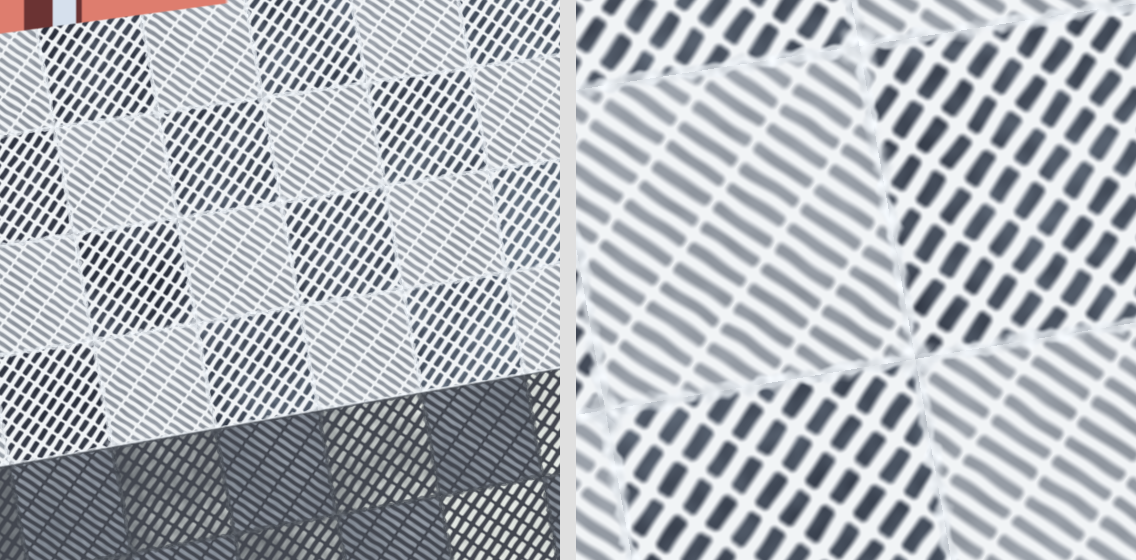
Left: the whole. Right: its middle third, enlarged.
Give the GLSL for this texture, as a Shadertoy shader.

```glsl
// Slanted checkerboard of woven mesh panels, sunlit above and shaded below, with a red strip behind.

// Layout, in canvas units
const vec2 GRID_ORIGIN = vec2(0.0977, 0.772);
const vec2 GRID_RIGHT = vec2(0.1855, 0.0267);
const vec2 GRID_DOWN = vec2(0.0343, -0.190);
const vec2 GRID_TAPER = vec2(-0.0005, 0.00195);
const float SHADE_ROW = 3.0;
const float TOP_ROW = -0.93;

// Weave: hole pitch and the open fraction of that pitch
const vec2 WEAVE_AXIS = vec2(0.829, -0.559);
const vec2 FINE_PITCH = vec2(0.044, 0.0142);
const vec2 FINE_OPEN = vec2(0.92, 0.50);
const vec2 COARSE_PITCH = vec2(0.0174, 0.027);
const vec2 COARSE_OPEN = vec2(0.53, 0.82);
const float HOLE_ROUNDING = 0.003;
const float SOFTNESS = 0.0024;
const float WOBBLE = 0.0015;
const float SEAM_WIDTH = 0.02;
const float KNOT_RADIUS = 0.06;

// Colours
const vec3 STRAND = vec3(0.945, 0.955, 0.965);
const vec3 SEAM = vec3(0.91, 0.93, 0.95);
const vec3 FINE_HOLE = vec3(0.58, 0.605, 0.64);
const vec3 COARSE_HOLE = vec3(0.20, 0.22, 0.27);
const vec3 HAZY_HOLE = vec3(0.37, 0.42, 0.48);
const vec3 SHADE_STRAND = vec3(0.26, 0.275, 0.31);
const vec3 SHADE_SEAM = vec3(0.31, 0.33, 0.36);
const vec3 SHADE_FINE = vec3(0.53, 0.56, 0.60);
const vec3 SHADE_DIM = vec3(0.42, 0.44, 0.46);
const vec3 SHADE_GLOW = vec3(0.88, 0.90, 0.88);
const vec3 RED = vec3(0.87, 0.49, 0.43);
const vec3 MAROON = vec3(0.42, 0.20, 0.20);
const vec3 POST = vec3(0.84, 0.88, 0.93);

float hash(vec2 p) {
    vec3 q = fract(vec3(p.xyx) * 0.1031);
    q += dot(q, q.yzx + 33.33);
    return fract((q.x + q.y) * q.z);
}

vec2 gradient(vec2 cell) {
    float angle = 6.2832 * hash(cell);
    return vec2(cos(angle), sin(angle));
}

// Gradient noise, about -0.7 to 0.7
float noise(vec2 p) {
    vec2 i = floor(p), f = fract(p);
    vec2 u = f * f * f * (f * (f * 6.0 - 15.0) + 10.0);
    vec2 e = vec2(1.0, 0.0);
    float low = mix(dot(gradient(i), f), dot(gradient(i + e), f - e), u.x);
    float high = mix(dot(gradient(i + e.yx), f - e.yx), dot(gradient(i + 1.0), f - 1.0), u.x);
    return mix(low, high, u.y);
}

// Coverage of a lattice of rounded slots
float slots(vec2 p, vec2 pitch, vec2 open, float soft) {
    vec2 d = abs(fract(p / pitch) - 0.5) * pitch - 0.5 * open * pitch + HOLE_ROUNDING;
    float dist = length(max(d, 0.0)) + min(max(d.x, d.y), 0.0) - HOLE_ROUNDING;
    return 1.0 - smoothstep(-soft, soft, dist);
}

// Panel coordinates: columns to the right, rows downward, narrowing slightly
vec2 panelGrid(vec2 p) {
    mat2 toGrid = inverse(mat2(GRID_RIGHT, GRID_DOWN));
    vec2 guess = toGrid * (p - GRID_ORIGIN);
    return toGrid * (p - GRID_ORIGIN - GRID_TAPER * guess.x * guess.y);
}

float band(float x, float from, float to, float soft) {
    return smoothstep(from - soft, from + soft, x) - smoothstep(to - soft, to + soft, x);
}

vec3 backdrop(float x, float soft) {
    vec3 color = mix(RED, MAROON, band(x, 0.043, 0.146, soft));
    return mix(color, POST, band(x, 0.094, 0.136, soft));
}

void mainImage(out vec4 fragColor, in vec2 fragCoord) {
    vec2 p = fragCoord / iResolution.xy;
    float soft = max(SOFTNESS, 0.8 / iResolution.y);

    // Panels and shade
    vec2 grid = panelGrid(p);
    vec2 panel = floor(grid);
    vec2 edge = min(fract(grid), 1.0 - fract(grid));
    float coarse = mod(panel.x + panel.y, 2.0);
    float variation = hash(panel + 40.0);
    float gridSoft = soft / length(GRID_DOWN);
    float shade = smoothstep(-gridSoft, gridSoft, grid.y - SHADE_ROW);

    // Woven slots with slightly uneven strands
    vec2 bent = p + WOBBLE * vec2(noise(p * 45.0), noise(p * 45.0 + 70.0));
    vec2 weave = vec2(dot(bent, WEAVE_AXIS), dot(bent, vec2(-WEAVE_AXIS.y, WEAVE_AXIS.x)));
    weave += 0.02 * variation;
    vec2 pitch = mix(FINE_PITCH, COARSE_PITCH, coarse);
    vec2 open = mix(FINE_OPEN, COARSE_OPEN, coarse);
    float hole = slots(weave, pitch, open, soft);

    // Hole tones drift across the panels
    float wear = noise(p * 9.0) + 0.6 * noise(p * 70.0);
    float haze = clamp(p.x + 0.3 * variation - 0.25 + 0.4 * wear, 0.0, 1.0);
    float glow = clamp(1.6 * p.x - 0.5 + 0.3 * variation + 0.3 * wear, 0.0, 1.0);
    vec3 sunHole = mix(FINE_HOLE, mix(COARSE_HOLE, HAZY_HOLE, haze), coarse) + 0.07 * wear;
    vec3 shadeHole = mix(SHADE_FINE, mix(SHADE_DIM, SHADE_GLOW, glow), coarse) + 0.08 * wear;
    vec3 color = mix(mix(STRAND, SHADE_STRAND, shade), mix(sunHole, shadeHole, shade), hole);

    // Frayed seams and the knots where they cross
    float fray = 0.026 * noise(p * 110.0);
    float seam = 1.0 - smoothstep(-gridSoft, gridSoft, min(edge.x, edge.y) + fray - SEAM_WIDTH);
    float knot = 1.0 - smoothstep(-0.02, 0.02, length(edge) + fray - KNOT_RADIUS);
    vec3 seamColor = mix(SEAM, SHADE_SEAM, shade) + 0.14 * noise(p * 130.0);
    color = mix(color, seamColor, max(0.8 * seam, 0.75 * knot));

    // Red strip above the top row
    float above = 1.0 - smoothstep(-gridSoft, gridSoft, grid.y - TOP_ROW);
    above *= 1.0 - smoothstep(0.40, 0.41, p.x);
    fragColor = vec4(mix(color, backdrop(p.x, soft), above), 1.0);
}
```
